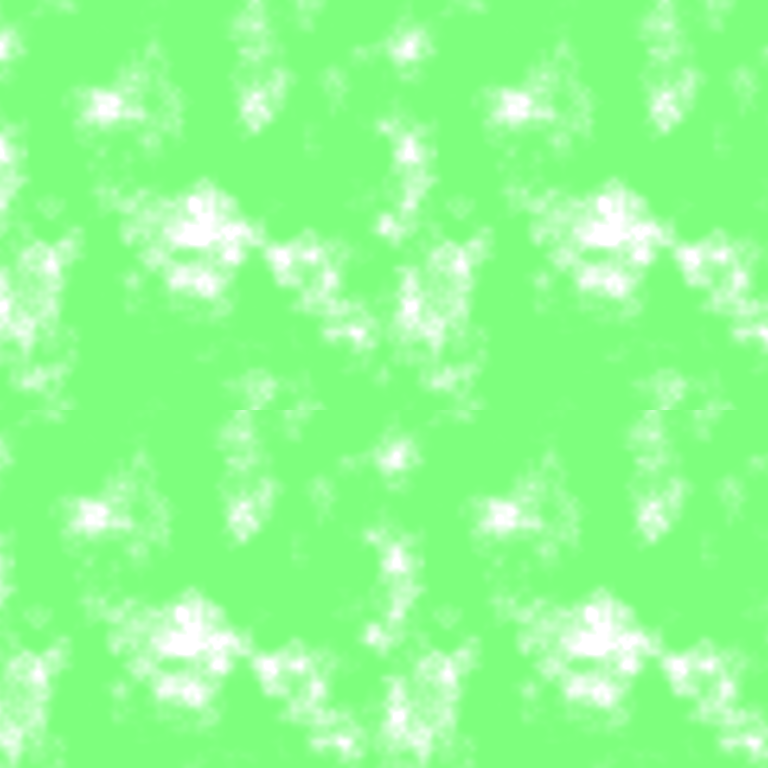
Write a Shadertoy shader that draws this texture.

```glsl
// Soft white clouds on light green, drawn as a square tile of fractal value noise.
// The tile wraps on both axes; each row of tiles below the top one slides
// sideways by a small step, which leaves a faint horizontal seam.

const vec3  GREEN       = vec3(0.49, 1.0, 0.49);
const vec3  WHITE       = vec3(1.0);
const float TILES       = 1.875;       // repeats across and down the canvas
const float ROW_SHIFT   = 1.0 / 32.0;  // slide per row, in tiles
const float BASE_CELLS  = 8.0;         // noise cells per tile, coarsest octave
const int   OCTAVES     = 4;
const float GAIN        = 0.5;         // amplitude ratio between octaves
const float COVER       = 0.18;        // raises the overall cloud amount
const float CONTRAST    = 1.62;        // steepness of the clouds
const uint  SEED        = 37u;

// Integer hash of a lattice point, centred on zero: -0.5 to 0.5
float hash(vec2 cell, uint salt) {
    uvec2 q = uvec2(cell);
    uint h = q.x * 1597334677u ^ q.y * 3812015801u ^ (salt + SEED) * 2654435769u;
    h = (h ^ (h >> 16)) * 2146121005u;
    h = (h ^ (h >> 15)) * 2221713035u;
    h ^= h >> 16;
    return float(h >> 8) / 16777216.0 - 0.5;
}

// Value noise that repeats after the given number of cells
float tiledNoise(vec2 p, float cells, uint salt) {
    vec2 f = fract(p);
    vec2 a = mod(floor(p), cells);
    vec2 b = mod(a + 1.0, cells);
    f = f * f * (3.0 - 2.0 * f);
    float low  = mix(hash(a, salt), hash(vec2(b.x, a.y), salt), f.x);
    float high = mix(hash(vec2(a.x, b.y), salt), hash(b, salt), f.x);
    return mix(low, high, f.y);
}

// Sum of octaves, each twice as fine as the one before
float fractalNoise(vec2 tileUv) {
    float sum = 0.0, amplitude = 1.0, cells = BASE_CELLS;
    for (int i = 0; i < OCTAVES; i++) {
        sum += amplitude * tiledNoise(tileUv * cells, cells, uint(i));
        amplitude *= GAIN;
        cells *= 2.0;
    }
    return sum;
}

void mainImage(out vec4 fragColor, in vec2 fragCoord) {
    // Tile coordinates, with rows counted downward from the top edge
    vec2 uv = fragCoord / iResolution.xy;
    vec2 tile = vec2(uv.x, 1.0 - uv.y) * TILES;
    tile.x += floor(tile.y) * ROW_SHIFT;

    // Squaring keeps the thin haze faint while the cores saturate to white
    float density = max(COVER + CONTRAST * fractalNoise(fract(tile)), 0.0);
    float cloud = min(density * density, 1.0);

    fragColor = vec4(mix(GREEN, WHITE, cloud), 1.0);
}
```
